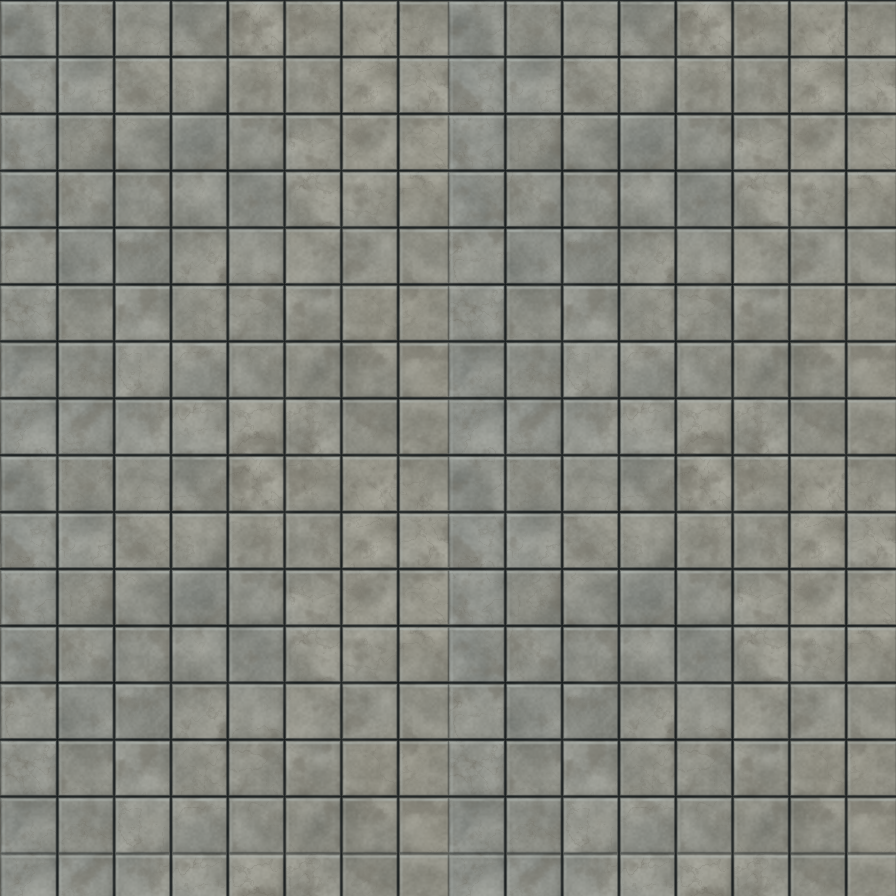
A Shadertoy shader for this pattern:

```glsl
const float PANEL_WIDTH = 0.5;        // columns repeat after this width
const float PANEL_SHIFT = 0.0006;
const vec2  PITCH = vec2(0.0634, 0.0635);
const float ROW_CYCLE = 8.0;          // rows before the wear repeats
const float SEAM_ROW = 15.0;          // joint that is only a faint seam
const float JOINT_HALF = 0.0015;
const float JOINT_SOFT = 0.0013;
const float SEAM_HALF = 0.0008;
const float SEAM_STRENGTH = 0.5;
const float RIM_OFFSET = 0.0036;
const float RIM_WIDTH = 0.0016;
const vec3  STONE_COOL = vec3(0.535, 0.550, 0.530);
const vec3  STONE_WARM = vec3(0.580, 0.575, 0.530);
const vec3  STAIN = vec3(0.46, 0.45, 0.41);
const vec3  JOINT_COLOR = vec3(0.10, 0.12, 0.125);
const vec3  RIM_COLOR = vec3(0.69, 0.72, 0.70);

float hash(vec2 p) {
    return fract(sin(dot(p, vec2(127.1, 311.7))) * 43758.5453);
}

float noise(vec2 p) {
    vec2 i = floor(p), f = fract(p);
    f = f * f * (3.0 - 2.0 * f);
    return mix(mix(hash(i), hash(i + vec2(1, 0)), f.x),
               mix(hash(i + vec2(0, 1)), hash(i + vec2(1, 1)), f.x), f.y);
}

float fbm(vec2 p) {
    float sum = 0.0, amp = 0.5;
    for (int i = 0; i < 5; i++) {
        sum += amp * noise(p);
        p = mat2(1.6, 1.2, -1.2, 1.6) * p + 7.3;
        amp *= 0.5;
    }
    return sum;
}

// Soft stroke around distance zero, never sharper than a pixel
float stroke(float d, float halfWidth, float soft) {
    soft = max(soft, 0.75 / iResolution.y);
    return 1.0 - smoothstep(halfWidth - soft, halfWidth + soft, abs(d));
}

float rim(float d) {
    float t = (d - RIM_OFFSET) / RIM_WIDTH;
    return exp(-t * t);
}

vec3 stone(vec2 p, vec2 tile) {
    vec2 shift = 17.0 * vec2(hash(tile + 3.1), hash(tile + 8.7));
    float clouds = fbm(p * 34.0 + shift);
    float blotch = fbm(p * 14.0 + 5.0);
    float grain = noise(p * 330.0 + shift);
    float vein = 1.0 - abs(2.0 * fbm(p * 48.0 + shift.yx) - 1.0);

    float warmth = 0.75 * p.x / PANEL_WIDTH + 0.9 * (blotch - 0.5) + 0.35 * hash(tile);
    vec3 col = mix(STONE_COOL, STONE_WARM, clamp(warmth, 0.0, 1.0));
    col += 0.035 * (hash(tile + 21.0) - 0.5);
    col += 0.20 * (clouds - 0.48) + 0.12 * (blotch - 0.48);
    col += 0.035 * (grain - 0.5);

    // Stains and fine scuffs
    float stain = smoothstep(0.52, 0.75, fbm(p * 40.0 + shift + 31.0));
    float scuff = smoothstep(0.94, 1.0, vein) * smoothstep(0.42, 0.65, blotch);
    return mix(col, STAIN, 0.5 * stain + 0.25 * scuff);
}

void mainImage(out vec4 fragColor, in vec2 fragCoord) {
    vec2 uv = fragCoord / iResolution.xy;
    vec2 p = vec2(mod(uv.x - PANEL_SHIFT, PANEL_WIDTH), 1.0 - uv.y);
    vec2 tile = floor(p / PITCH);
    vec2 jointId = floor(p / PITCH + 0.5);
    vec2 toJoint = p - jointId * PITCH;

    // Wear repeats with the panel and the row cycle
    float cycleRow = mod(tile.y + 1.0, ROW_CYCLE);
    vec2 wearPos = vec2(p.x, p.y + (cycleRow - tile.y) * PITCH.y);
    vec3 col = stone(wearPos, vec2(tile.x, cycleRow));

    // Slight darkening towards the tile edges
    float edge = min(abs(toJoint.x), abs(toJoint.y));
    col *= 1.0 - 0.05 * (1.0 - smoothstep(0.002, 0.010, edge));

    // Lit upper and left rims, broken up by wear
    float chips = 0.45 + 0.55 * noise(wearPos * 90.0);
    float lit = max(0.75 * rim(toJoint.y), 0.4 * rim(toJoint.x));
    col = mix(col, RIM_COLOR, lit * chips);

    // Dark joints, with a faint seam where panels meet
    float seam = min(p.x, PANEL_WIDTH - p.x);
    float across = stroke(toJoint.x, JOINT_HALF, JOINT_SOFT) * step(0.5, jointId.x);
    across = max(across, SEAM_STRENGTH * stroke(seam, SEAM_HALF, JOINT_SOFT));
    float down = stroke(toJoint.y, JOINT_HALF, JOINT_SOFT);
    down *= jointId.y == SEAM_ROW ? SEAM_STRENGTH : 1.0;
    float joint = max(across, down) * (0.88 + 0.12 * noise(wearPos * 60.0));
    col = mix(col, JOINT_COLOR, joint);

    fragColor = vec4(clamp(col, 0.0, 1.0), 1.0);
}
```
